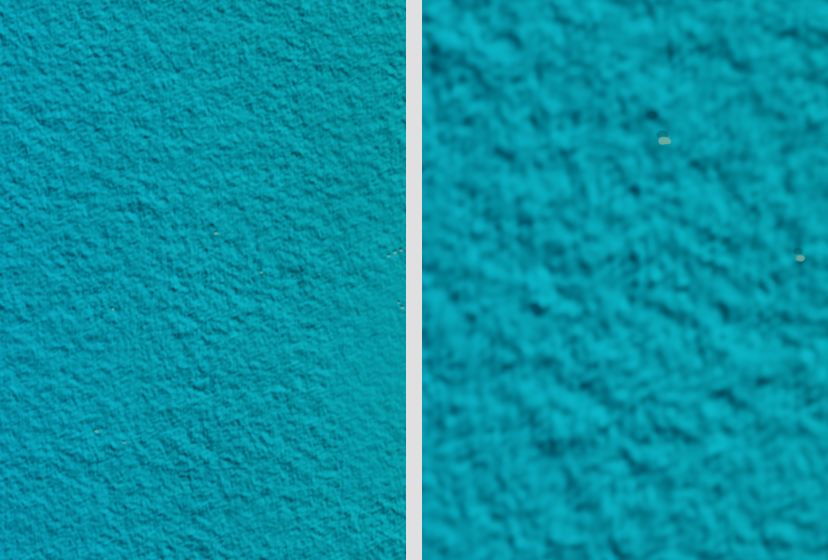
Left, the full canvas; right, a detail of the centre.
A Shadertoy shader for this texture:

```glsl
vec2 hash2(vec2 p) {
    vec2 q = vec2(dot(p, vec2(127.1, 311.7)), dot(p, vec2(269.5, 183.3)));
    return fract(sin(q) * 43758.5453);
}

float cornerSlope(vec2 cell, vec2 offset) {
    return dot(hash2(cell) * 2.0 - 1.0, offset);
}

float gradientNoise(vec2 p) {
    vec2 i = floor(p), f = fract(p);
    vec2 u = f * f * f * (f * (f * 6.0 - 15.0) + 10.0);
    vec2 e = vec2(1.0, 0.0);
    float low = mix(cornerSlope(i, f), cornerSlope(i + e, f - e), u.x);
    float high = mix(cornerSlope(i + e.yx, f - e.yx), cornerSlope(i + 1.0, f - 1.0), u.x);
    return mix(low, high, u.y);
}

// Rough plaster: lumps, grains and fine grit
float plasterHeight(vec2 p) {
    mat2 turn = mat2(0.8, 0.6, -0.6, 0.8);
    float height = 0.9 * gradientNoise(p * 18.0);
    float amplitude = 1.0, frequency = 42.0;
    for (int octave = 0; octave < 3; octave++) {
        p = turn * p + 0.37;
        height += amplitude * gradientNoise(p * frequency);
        amplitude *= 0.71;
        frequency *= 1.9;
    }
    return height;
}

void mainImage(out vec4 fragColor, in vec2 fragCoord) {
    vec2 uv = fragCoord / iResolution.y;
    float width = iResolution.x / iResolution.y;
    float across = uv.x / width;

    // Slanted light over the relief, with a smoother patch on the right
    vec2 warped = uv + 0.004 * vec2(gradientNoise(uv * 30.0), gradientNoise(uv * 30.0 + 51.0));
    vec2 toLight = 0.003 * vec2(0.45, 0.89);
    float relief = plasterHeight(warped - toLight) - plasterHeight(warped + toLight);
    float patchEdge = length((vec2(across, uv.y) - vec2(0.98, 0.36)) * vec2(1.0, 0.75));
    float calm = 1.0 - smoothstep(0.04, 0.28, patchEdge + 0.12 * gradientNoise(uv * 9.0));
    relief *= (1.0 - 0.55 * calm) * (1.0 + 0.4 * gradientNoise(uv * 7.0));

    // Teal paint, bluer at the lower left and greener on the right
    float tone = 0.6 + 1.33 * relief - 0.6 * relief * relief;
    tone += 0.16 * gradientNoise(uv * 4.0 + 8.0) + 0.1 * calm;
    vec3 shadowTeal = vec3(0.0, 0.46, 0.53);
    vec3 litTeal = vec3(0.03, 0.65, 0.72);
    vec3 color = mix(shadowTeal, litTeal, clamp(tone, -0.8, 1.35));
    color += vec3(0.0, 0.01, -0.03) * (across - 0.4 + 0.3 * (uv.y - 0.5));

    // Tiny chips in the paint, half of them near the right edge
    float pixel = 1.0 / iResolution.y;
    for (int i = 0; i < 10; i++) {
        vec2 seed = hash2(vec2(float(i), 4.7));
        vec2 center = vec2(mix(0.1, 0.7, seed.x) * width, mix(0.2, 0.6, seed.y));
        if (i > 4) center = vec2(width * (0.95 + 0.05 * seed.x), 0.44 + 0.13 * seed.y);
        vec2 offset = (uv - center) * vec2(0.8, 1.1);
        float radius = mix(0.0012, 0.003, hash2(seed).x);
        float chip = length(offset) + 0.002 * gradientNoise(uv * 260.0) - radius;
        float pit = length(offset - vec2(-0.001, 0.004)) - radius;
        color *= 1.0 - 0.2 * (1.0 - smoothstep(-pixel, pixel, pit));
        color = mix(color, vec3(0.52, 0.68, 0.61), 0.8 * (1.0 - smoothstep(-pixel, pixel, chip)));
    }

    fragColor = vec4(clamp(color, 0.0, 1.0), 1.0);
}
```
